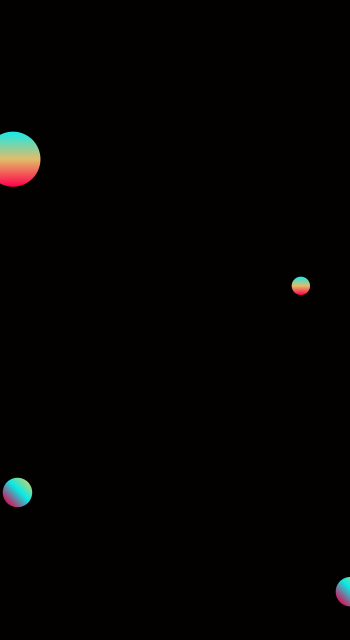
Reproduce this background procedurally as a Shadertoy shader.

```glsl
// Lengths are fractions of the canvas height; balls are (x, y, radius)
const vec3 BACKGROUND = vec3(0.01, 0.0, 0.0);

const vec3 UPPER_BALL = vec3(0.0202, 0.7513, 0.0430);
const vec3 UPPER_STEP = vec3(0.4499, -0.1979, -0.0287);
const vec3 LOWER_BALL = vec3(0.0273, 0.2305, 0.0230);
const vec3 LOWER_STEP = vec3(0.5202, -0.1550, 0.0);

const vec3 RED = vec3(1.0, 0.0, 0.29);
const vec3 SAND = vec3(0.89, 0.74, 0.41);
const vec3 AQUA = vec3(0.08, 0.92, 0.92);
const vec3 CRIMSON = vec3(0.83, 0.08, 0.36);
const vec3 CYAN = vec3(0.03, 0.92, 0.90);
const vec3 OLIVE = vec3(0.68, 0.83, 0.50);

const float UPRIGHT_MIDDLE = 0.5;
const float SLANTED_MIDDLE = 0.58;
const vec2 SLANT = vec2(0.7071, 0.7071);

// Three colour stops, the middle one at position m
vec3 ramp(vec3 low, vec3 mid, vec3 high, float m, float t) {
    return t < m ? mix(low, mid, t / m) : mix(mid, high, (t - m) / (1.0 - m));
}

// Ball surface colour, q running from -1 to 1 across the disc
vec3 ballColor(vec2 q, bool slanted) {
    float along = slanted ? dot(q, SLANT) : q.y;
    float t = clamp(0.5 + 0.5 * along, 0.0, 1.0);
    return slanted ? ramp(CRIMSON, CYAN, OLIVE, SLANTED_MIDDLE, t)
                   : ramp(RED, SAND, AQUA, UPRIGHT_MIDDLE, t);
}

void mainImage(out vec4 fragColor, in vec2 fragCoord) {
    vec2 p = fragCoord / iResolution.y;
    float pixel = 1.0 / iResolution.y;
    vec3 color = BACKGROUND;

    // Two pairs of balls, each stepping from the left side to the right
    for (int i = 0; i < 4; i++) {
        bool lower = i >= 2;
        float side = float(i % 2);
        vec3 ball = lower ? LOWER_BALL + side * LOWER_STEP
                          : UPPER_BALL + side * UPPER_STEP;
        vec2 offset = p - ball.xy;
        float edge = length(offset) - ball.z;
        float cover = clamp(0.5 - edge / pixel, 0.0, 1.0);
        color = mix(color, ballColor(offset / ball.z, lower), cover);
    }

    fragColor = vec4(color, 1.0);
}
```
